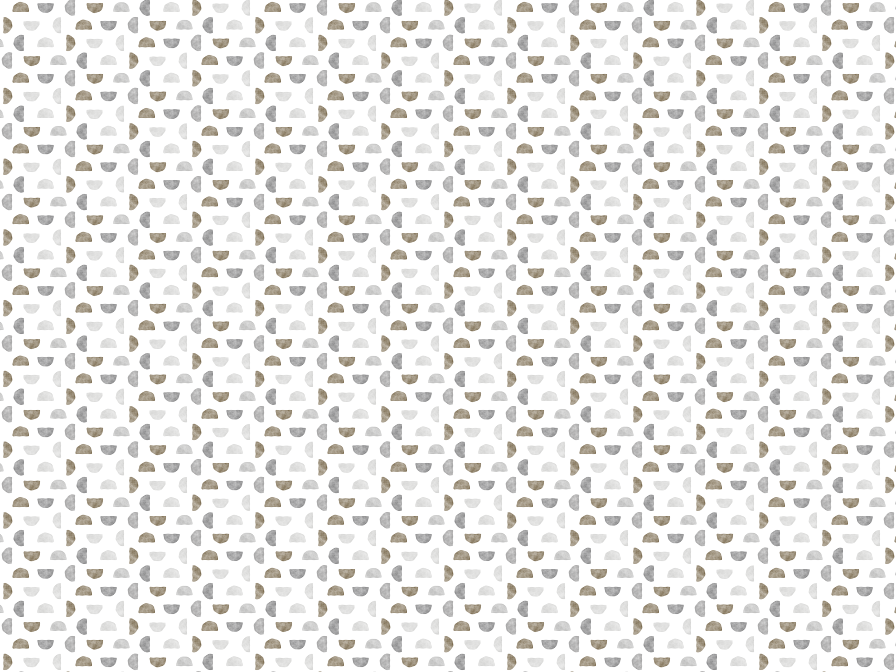
This pattern is drawn by a Shadertoy shader. Its source:

```glsl
// Layout, in units of the canvas height
const float ROWS = 38.0;                      // rows down the canvas
const int   MOTIFS = 10;                      // shapes in one repeat of a row
const float PITCH = 0.0375;                   // spacing of shapes along a row
const float ROW_SHIFT = 2.5;                  // sideways step per row, in pitches
const vec2  ORIGIN = vec2(0.1053, -0.0112);   // centre of the first shape

// Half discs
const float RADIUS = 0.0121;
const float CORNER = 0.0009;
const float WOBBLE = 0.00022;

// Watercolour wash
const float BLOT_SCALE = 190.0;
const float BLOT_DEPTH = 0.55;
const float BAND_DEPTH = 0.10;
const float RIM_DEPTH = 0.14;
const float RIM_WIDTH = 0.0026;

const vec3 PAPER = vec3(1.0);
const vec3 OLIVE = vec3(0.625, 0.580, 0.500);
const vec3 SLATE = vec3(0.645, 0.645, 0.648);
const vec3 STONE = vec3(0.705, 0.703, 0.703);
const vec3 CLOUD = vec3(0.800, 0.800, 0.798);
const vec3 MIST  = vec3(0.872, 0.872, 0.868);

const vec2 UP = vec2(0.0, 1.0);
const vec2 DOWN = vec2(0.0, -1.0);
const vec2 LEFT = vec2(-1.0, 0.0);
const vec2 RIGHT = vec2(1.0, 0.0);

// Direction of the rounded side, and pigment, along the row
const vec2 FACING[MOTIFS] = vec2[MOTIFS](
    RIGHT, DOWN, LEFT, UP, DOWN, LEFT, DOWN, UP, LEFT, UP);
const vec3 TINT[MOTIFS] = vec3[MOTIFS](
    OLIVE, MIST, MIST, OLIVE, SLATE, STONE, OLIVE, CLOUD, SLATE, MIST);
// Sideways nudge (in pitches) and depth (in radii)
const vec2 FIT[MOTIFS] = vec2[MOTIFS](
    vec2(0.0, 1.08), vec2(-0.06, 1.16), vec2(-0.05, 1.02), vec2(0.02, 1.22),
    vec2(0.0, 1.18), vec2(-0.03, 1.25), vec2(-0.04, 1.18), vec2(0.01, 1.20),
    vec2(-0.06, 1.25), vec2(0.0, 1.20));

vec2 hash2(vec2 p) {
    vec2 q = vec2(dot(p, vec2(127.1, 311.7)), dot(p, vec2(269.5, 183.3)));
    return fract(sin(q) * 43758.5);
}

// Distance to the nearest scattered point
float cellular(vec2 p) {
    vec2 cell = floor(p);
    float nearest = 2.0;
    for (int y = -1; y <= 1; y++)
        for (int x = -1; x <= 1; x++) {
            vec2 corner = cell + vec2(x, y);
            nearest = min(nearest, distance(p, corner + hash2(corner)));
        }
    return nearest;
}

// Disc cut by a straight side, with softened corners
float halfDisc(vec2 p, vec2 facing, float depth) {
    float along = dot(p, facing);
    float across = dot(p, vec2(-facing.y, facing.x));
    float arc = length(vec2(along - 0.5 * depth + RADIUS, across)) - RADIUS;
    float flatSide = -along - 0.5 * depth;
    vec2 edges = vec2(arc, flatSide) + CORNER;
    return length(max(edges, 0.0)) + min(max(edges.x, edges.y), 0.0) - CORNER;
}

// Pigment strength: blots, soft bands and a darker rim
float washDensity(vec2 p, float edge, float seed) {
    vec2 q = p * BLOT_SCALE + seed * vec2(17.0, 31.0);
    float blots = 0.65 * cellular(q) + 0.35 * cellular(q * 2.3 + 5.0);
    float bands = sin(q.x * 1.3 + 1.7 * sin(q.y * 1.1)) + 0.6 * sin(q.y * 2.1 + q.x);
    float rim = smoothstep(-RIM_WIDTH, 0.0, edge);
    return 1.0 + BLOT_DEPTH * (0.43 - blots) + BAND_DEPTH * bands + RIM_DEPTH * (rim - 0.4);
}

void mainImage(out vec4 fragColor, in vec2 fragCoord) {
    vec2 uv = fragCoord / iResolution.y - ORIGIN;
    float pixel = 1.0 / iResolution.y;

    // Staggered rows of a repeating sequence
    float row = floor(uv.y * ROWS + 0.5);
    float column = uv.x / PITCH + row * ROW_SHIFT;
    float slot = floor(column + 0.5);
    float seed = mod(slot, float(MOTIFS));
    int motif = int(seed + 0.5);

    // Local position; upright shapes sit a touch high, bowls a touch low
    vec2 facing = FACING[motif];
    vec2 fit = FIT[motif];
    vec2 p = vec2((column - slot - fit.x) * PITCH, uv.y - row / ROWS);
    p.y -= 0.001 * facing.y;

    // Hand-cut edge
    float edge = halfDisc(p, facing, fit.y * RADIUS);
    edge += WOBBLE * (sin(p.x * 610.0 + seed * 2.0) + sin(p.y * 730.0 + seed * 3.1));

    float density = washDensity(p, edge, seed);
    vec3 paint = 1.0 - (1.0 - TINT[motif]) * density;
    float cover = 1.0 - smoothstep(-0.6 * pixel, 0.6 * pixel, edge);
    fragColor = vec4(mix(PAPER, paint, cover), 1.0);
}
```
